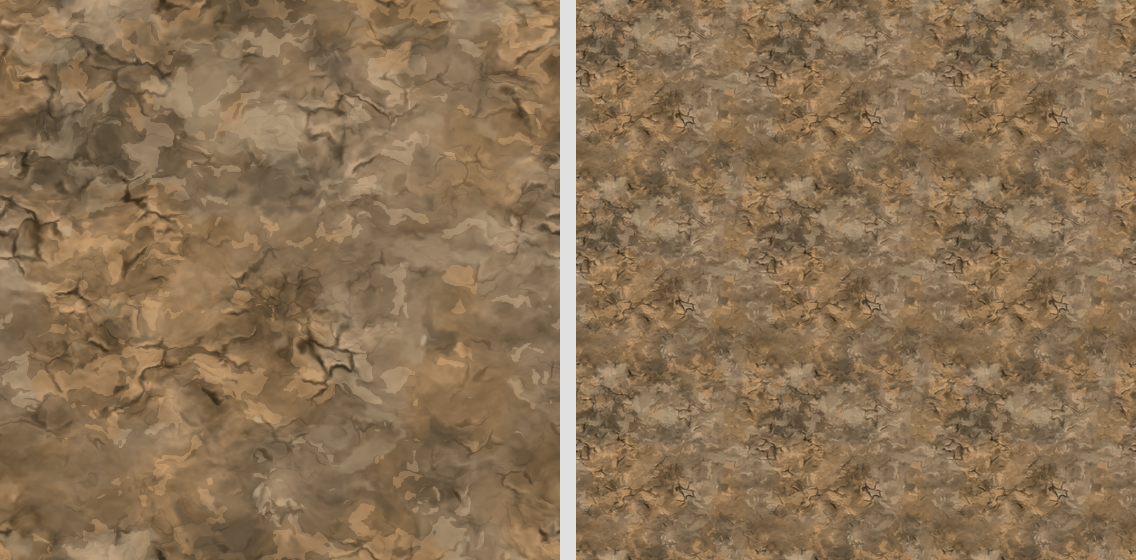
Left: one tile. Right: repeated 3 by 3.
Reproduce this texture procedurally as a WebGL 2 fragment shader.

```glsl
#version 300 es
precision highp float;
// Weathered brown earth: layered wrapping noise sets the mottled, gritty tone, warped
// cellular noise adds chips and short cracks, thresholded noise adds small pale flakes.
// Every layer repeats a whole number of times, so the canvas tiles.
uniform vec2 u_resolution;
out vec4 fragColor;

#define BASE_TONE 0.55
#define MOTTLE 0.95
#define DETAIL 1.2
#define GRIT 0.55
#define WARP 0.085
#define CRACK_DEPTH 0.65
#define VEIN_DEPTH 0.2
#define CHIP_CONTRAST 0.22
#define FLAKE_LIFT 0.3
#define CRACK_CELLS vec2(13.0, 20.0)
#define CHIP_CELLS vec2(30.0, 44.0)
#define PEBBLE_CELLS 6.0

const vec3 DARK_EARTH = vec3(0.36, 0.29, 0.20);
const vec3 LIGHT_EARTH = vec3(0.67, 0.55, 0.41);
const vec3 PEACH = vec3(0.74, 0.57, 0.38);
const vec3 PALE_STONE = vec3(0.71, 0.63, 0.51);
const vec3 SMUDGE = vec3(0.29, 0.25, 0.19);

// Three random values for a lattice cell that wraps at the period
vec3 hash3(vec2 cell, vec2 period, float seed) {
  uvec3 v = uvec3(vec3(mod(cell + 0.5, period), seed));
  v = v * 1664525u + 1013904223u;
  v.x += v.y * v.z; v.y += v.z * v.x; v.z += v.x * v.y;
  v ^= v >> 16u;
  v.x += v.y * v.z; v.y += v.z * v.x; v.z += v.x * v.y;
  return vec3(v >> 16u) / 65535.0;
}

float valueNoise(vec2 p, vec2 period, float seed) {
  vec2 i = floor(p), f = p - i;
  f = f * f * (3.0 - 2.0 * f);
  float low = mix(hash3(i, period, seed).x, hash3(i + vec2(1, 0), period, seed).x, f.x);
  float high = mix(hash3(i + vec2(0, 1), period, seed).x, hash3(i + 1.0, period, seed).x, f.x);
  return mix(low, high, f.y);
}

float fbm(vec2 uv, vec2 cells, int octaves, float seed) {
  float sum = 0.0, total = 0.0, amp = 1.0;
  for (int k = 0; k < octaves; k++) {
    sum += amp * valueNoise(uv * cells, cells, seed + float(k) * 17.0);
    total += amp;
    amp *= 0.6;
    cells *= 2.0;
  }
  return sum / total;
}

// x: gap between the two nearest points, y: random value of the nearest
vec2 cellular(vec2 uv, vec2 cells, float seed) {
  vec2 p = uv * cells, base = floor(p);
  float near = 9.0, second = 9.0, id = 0.0;
  for (int y = -1; y <= 1; y++)
    for (int x = -1; x <= 1; x++) {
      vec2 cell = base + vec2(x, y);
      vec3 h = hash3(cell, cells, seed);
      float d = length(cell + h.xy - p);
      if (d < near) { second = near; near = d; id = h.z; }
      else second = min(second, d);
    }
  return vec2(second - near, id);
}

// Dark line on a cell border, thinning out where the mask fades
float crackLine(float gap, float width, float mask) {
  return mask * (1.0 - smoothstep(0.0, width * mask + 0.03, gap));
}

// Sparse rounded pebbles on a jittered grid
float pebbles(vec2 uv) {
  vec2 p = uv * PEBBLE_CELLS, cell = floor(p);
  vec3 h = hash3(cell, vec2(PEBBLE_CELLS), 91.0);
  float d = length((p - cell - mix(vec2(0.2), vec2(0.8), h.xy)) * vec2(1.1, 0.9));
  return step(h.z, 0.16) * (1.0 - smoothstep(0.02, 0.06, d));
}

void main() {
  vec2 uv = gl_FragCoord.xy / u_resolution;
  vec2 bend = vec2(fbm(uv, vec2(9), 5, 1.0), fbm(uv, vec2(10), 5, 2.0)) - 0.5;
  vec2 p = uv + WARP * bend;

  // Soft mottling and grit, with calm and rough regions
  float rough = smoothstep(0.34, 0.62, fbm(uv, vec2(5), 3, 3.0));
  float tone = BASE_TONE + MOTTLE * (fbm(p, vec2(4, 5), 4, 4.0) - 0.5);
  tone += DETAIL * mix(0.55, 1.15, rough) * (fbm(p, vec2(16, 24), 4, 5.0) - 0.5);
  tone += GRIT * mix(0.5, 1.1, rough) * (fbm(uv + 0.5 * WARP * bend, vec2(56, 80), 2, 14.0) - 0.5);

  // Wispy dark veins along the level lines of a noise field
  float vein = 1.0 - smoothstep(0.0, 0.035, abs(fbm(p, vec2(11, 16), 4, 15.0) - 0.5));
  tone -= VEIN_DEPTH * vein * smoothstep(0.42, 0.66, fbm(uv, vec2(13, 17), 2, 16.0));

  // Small chips with fine cracks between them
  vec2 chip = cellular(p, CHIP_CELLS, 6.0);
  float chipMask = rough * smoothstep(0.45, 0.65, fbm(p, vec2(9, 11), 3, 7.0));
  tone += CHIP_CONTRAST * chipMask * (chip.y - 0.4) * smoothstep(0.0, 0.25, chip.x);
  tone -= 0.45 * CRACK_DEPTH * crackLine(chip.x, 0.25, chipMask);

  // Short separate cracks with a lit upper lip
  float crackMask = smoothstep(0.53, 0.7, fbm(uv, vec2(14, 21), 2, 8.0)) * mix(0.45, 1.0, rough);
  float crack = crackLine(cellular(p, CRACK_CELLS, 9.0).x, 0.24, crackMask);
  float lip = crackLine(cellular(p - vec2(0.003, 0.009), CRACK_CELLS, 9.0).x, 0.34, crackMask);
  tone += 0.4 * max(lip - crack, 0.0) - CRACK_DEPTH * crack;

  // Small crisp flakes gathered in loose groups
  float group = fbm(uv, vec2(5, 6), 3, 12.0) - 0.5;
  float flake = smoothstep(0.6, 0.635, fbm(p, vec2(24, 34), 3, 11.0) + 0.55 * group) * (1.0 - crack);
  tone += FLAKE_LIFT * flake;

  // Earth colour, drifting slightly between ochre and grey
  vec3 colour = mix(DARK_EARTH, LIGHT_EARTH, clamp(tone, -0.45, 1.25));
  float hue = smoothstep(0.3, 0.7, fbm(p, vec2(6, 7), 4, 10.0));
  colour *= mix(vec3(0.98, 1.0, 1.05), vec3(1.025, 0.995, 0.95), hue);
  colour = mix(colour, mix(PALE_STONE, PEACH, smoothstep(0.25, 0.45, hue)), 0.22 * flake);

  // Sooty smudges, pale stone patches and pebbles
  float smudge = smoothstep(0.6, 0.76, fbm(p, vec2(10, 9), 4, 13.0));
  float stone = smoothstep(0.62, 0.72, fbm(p, vec2(8, 13), 4, 18.0));
  colour = mix(colour, SMUDGE, 0.5 * smudge);
  colour = mix(colour, PALE_STONE, 0.4 * stone);
  colour = mix(colour, PALE_STONE * 1.05, 0.7 * pebbles(uv + 0.06 * bend));

  fragColor = vec4(colour, 1.0);
}
```
